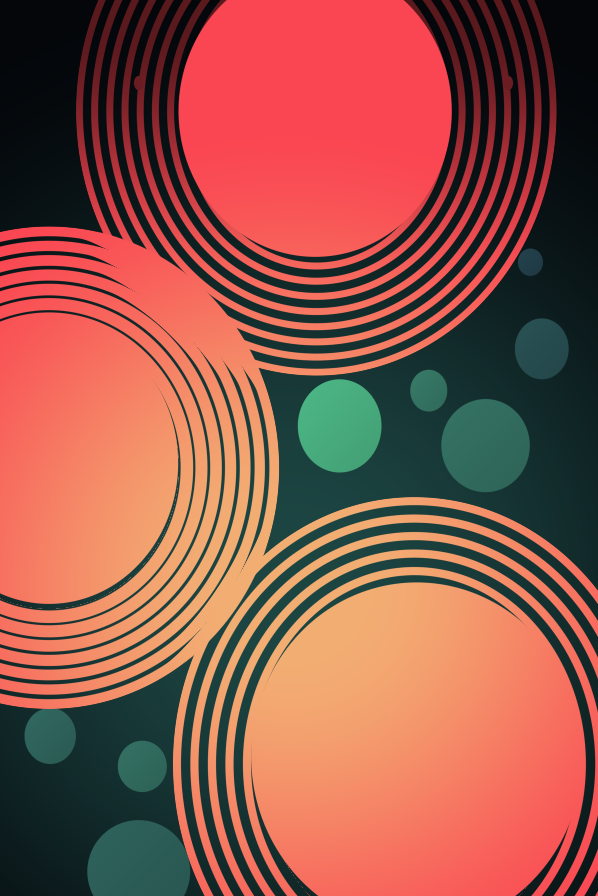
Write a WebGL 1 fragment shader that draws this background.

```glsl
precision highp float;
// Three large coral discs wrapped in concentric rings over a dark teal glow,
// with soft green bubbles between them. Every shape is an ellipse distance;
// rings repeat that distance with mod, and one radial gradient tints them all.

uniform vec2 u_resolution;

#define GLOW_CENTER vec2(0.488, 0.523)
#define PEACH vec3(0.95, 0.68, 0.45)
#define CORAL vec3(0.98, 0.27, 0.32)
#define TEAL vec3(0.11, 0.27, 0.26)
#define NIGHT vec3(0.015, 0.025, 0.04)
#define GREEN vec3(0.28, 0.67, 0.49)
#define SLATE vec3(0.13, 0.24, 0.28)
#define TOP_SPACING 0.0254
#define LEFT_SPACING 0.0240
#define LOW_SPACING 0.0293

// Approximate signed distance to an ellipse, exact along its axes.
float ellipse(vec2 p, vec2 center, vec2 radii) {
  vec2 q = p - center + 1e-5;
  float k = length(q / radii);
  return k * (k - 1.0) / length(q / (radii * radii));
}

// Antialiased coverage of a signed distance.
float cover(float d) {
  float px = 1.0 / u_resolution.x;
  return 1.0 - smoothstep(-0.7 * px, 0.7 * px, d);
}

// Bands repeated inward from the ellipse edge.
float rings(float d, float spacing, float width, float count) {
  float offset = mod(-d - 0.5 * width + 0.5 * spacing, spacing) - 0.5 * spacing;
  float band = cover(abs(offset) - 0.5 * width);
  return band * cover(d) * step(-d, count * spacing);
}

// Translucent bubble, shaded slightly darker toward its lower right.
vec3 bubble(vec3 base, vec2 p, vec2 center, vec2 radii, float glow) {
  vec2 local = (p - center) / radii;
  vec3 tint = mix(SLATE, GREEN, glow) * (1.0 + 0.04 * (local.y - local.x));
  return mix(base, tint, cover(ellipse(p, center, radii)));
}

void main() {
  // Canvas spans 1.0 by 1.5, origin at the lower left.
  vec2 p = gl_FragCoord.xy / u_resolution * vec2(1.0, 1.5);
  float glowDist = length(p - GLOW_CENTER);

  // Background and the shared warm gradient.
  vec3 color = mix(TEAL, NIGHT, smoothstep(0.05, 1.02, glowDist));
  vec3 warm = mix(PEACH, CORAL, smoothstep(0.1, 0.8, glowDist));

  // Bubbles.
  color = bubble(color, p, vec2(0.568, 0.787), vec2(0.070, 0.078), 1.0);
  color = bubble(color, p, vec2(0.717, 0.846), vec2(0.031, 0.035), 0.48);
  color = bubble(color, p, vec2(0.812, 0.754), vec2(0.074, 0.078), 0.42);
  color = bubble(color, p, vec2(0.906, 0.916), vec2(0.045, 0.051), 0.13);
  color = bubble(color, p, vec2(0.887, 1.061), vec2(0.021, 0.023), 0.0);
  color = bubble(color, p, vec2(0.084, 0.268), vec2(0.043, 0.047), 0.33);
  color = bubble(color, p, vec2(0.238, 0.217), vec2(0.041, 0.043), 0.40);
  color = bubble(color, p, vec2(0.232, 0.041), vec2(0.086, 0.086), 0.28);

  // Outer edges of the three ring sets.
  float top = ellipse(p, vec2(0.529, 1.314), vec2(0.402, 0.443));
  float left = ellipse(p, vec2(0.082, 0.717), vec2(0.385, 0.404));
  float low = ellipse(p, vec2(0.693, 0.221), vec2(0.404, 0.447));

  // Top rings sink into the dark toward the upper edge.
  float topLight = mix(0.36, 1.0, 1.0 - smoothstep(1.02, 1.46, p.y));
  float topRings = rings(top, TOP_SPACING, 0.0117, 8.0);
  color = mix(color, warm * topLight, topRings);

  // Small mirrored beads on the top rings.
  vec2 mirrored = vec2(abs(p.x - 0.541), p.y);
  float bead = cover(ellipse(mirrored, vec2(0.309, 1.361), vec2(0.008, 0.012)));
  color = mix(color, warm * 0.42, bead);

  // Lower rings.
  color = mix(color, warm, rings(low, LOW_SPACING, 0.0137, 5.0));

  // Left rings: thin gaps that close where the other sets overlap.
  float open = smoothstep(-0.01, 0.04, min(top, low));
  float gap = mix(0.008, 0.003, clamp(-left / 0.165, 0.0, 1.0));
  float closed = 2.0 / u_resolution.x;
  float bandWidth = LEFT_SPACING - mix(-closed, gap, open);
  color = mix(color, warm, rings(left, LEFT_SPACING, bandWidth, 7.0));

  // Solid discs at the heart of each set.
  float discs = ellipse(p, vec2(0.527, 1.314), vec2(0.2285, 0.244));
  discs = min(discs, ellipse(p, vec2(0.082, 0.725), vec2(0.216, 0.236)));
  discs = min(discs, ellipse(p, vec2(0.697, 0.234), vec2(0.277, 0.291)));
  color = mix(color, warm, cover(discs));

  gl_FragColor = vec4(color, 1.0);
}
```
